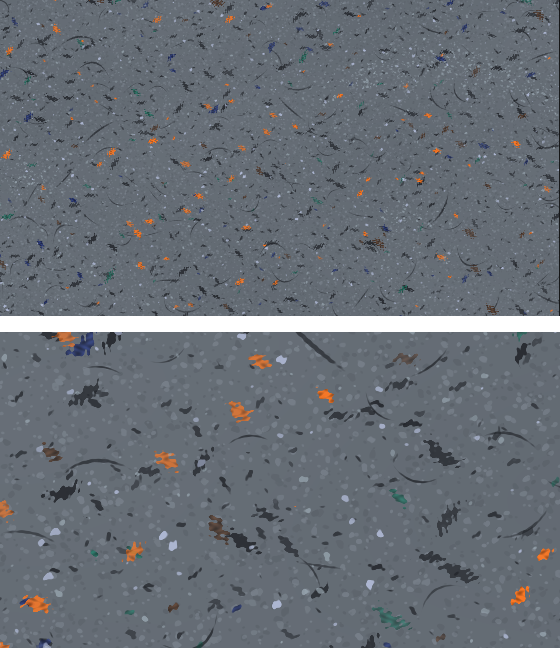
Top: the whole. Bottom: its middle third, enlarged.
Reproduce this texture procedurally as a WebGL 1 fragment shader.

```glsl
precision highp float;
uniform vec2 u_resolution;

float hash(vec2 p) {
  vec3 q = fract(p.xyx * 0.1031);
  q += dot(q, q.yzx + 33.33);
  return fract((q.x + q.y) * q.z);
}

vec2 hash2(vec2 p) {
  return vec2(hash(p), hash(p + 71.7));
}

float patchAt(vec2 p, vec2 center, vec2 radius) {
  vec2 d = (p - center) / radius;
  return exp(-dot(d, d));
}

// Coverage of scattered, tilted, bent flakes: at most one per grid cell
float flakes(vec2 p, float cells, float density, vec2 radius, float bend, float ragged, float seed) {
  float pixel = 1.0 / u_resolution.y;
  float cover = 0.0;
  for (int j = -1; j <= 1; j++) {
    for (int i = -1; i <= 1; i++) {
      vec2 id = floor(p * cells) + vec2(float(i), float(j)) + seed;
      if (hash(id + 5.3) > density) continue;
      vec2 shape = hash2(id + 19.1);
      vec2 d = p - (id - seed + hash2(id + 43.7)) / cells;
      float angle = (shape.x - 0.5) * 2.2;
      float c = cos(angle), s = sin(angle);
      d = vec2(c * d.x + s * d.y, c * d.y - s * d.x);
      d.y += bend * (hash(id + 61.9) - 0.5) * d.x * d.x;
      vec2 r = radius * (0.5 + 1.3 * shape.y * shape.y);
      float rough = sin(d.x * 410.0 + shape.x * 40.0) * sin(d.y * 520.0 + shape.y * 30.0)
                  + 0.6 * sin(d.x * 730.0 - d.y * 640.0 + shape.x * 90.0);
      float dist = (length(d / r) - 1.0 + ragged * rough) * r.y;
      float opacity = 0.6 + 0.4 * hash(id + 83.3);
      cover = max(cover, opacity * (1.0 - smoothstep(-0.6 * pixel, 0.6 * pixel, dist)));
    }
  }
  return cover;
}

void main() {
  vec2 p = gl_FragCoord.xy / u_resolution.y;
  float aspect = u_resolution.x / u_resolution.y;

  // Where pale dust and dark debris gather
  float arc = p.y - 0.80 + 0.9 * (p.x - 1.4) * (p.x - 1.4);
  float dust = exp(-arc * arc / 0.0022) * smoothstep(1.0, 1.15, p.x);
  dust += patchAt(p, vec2(0.08, 0.43), vec2(0.10, 0.06));
  dust += 0.5 * patchAt(p, vec2(1.27, 0.30), vec2(0.07));
  dust = min(dust, 1.0);
  float debris = patchAt(p, vec2(0.82, 0.51), vec2(0.16, 0.05))
               + patchAt(p, vec2(0.03, 0.84), vec2(0.06, 0.04));

  // Slate ground with fine grain
  vec3 color = vec3(0.395, 0.425, 0.458);
  color += 0.008 * sin(p.x * 5.0 + 2.0 * sin(p.y * 4.0)) * sin(p.y * 7.0 + p.x);
  color = mix(color, vec3(0.33, 0.355, 0.385), 0.5 * flakes(p, 120.0, 0.35, vec2(0.0028, 0.0020), 0.0, 0.2, 11.0));
  color = mix(color, vec3(0.53, 0.565, 0.61), 0.5 * flakes(p, 115.0, 0.40, vec2(0.0025, 0.0020), 0.0, 0.2, 23.0));

  // Dark hairs, flecks and crumbs
  vec3 soot = vec3(0.12, 0.13, 0.15);
  float hairs = flakes(p, 12.0, 0.45, vec2(0.024, 0.0016), 38.0, 0.15, 37.0);
  float flecks = flakes(p, 22.0, 0.42 + 0.5 * debris, vec2(0.0105, 0.0036), 30.0, 0.45, 53.0);
  float crumbs = flakes(p, 45.0, 0.22 + 0.3 * debris, vec2(0.0045, 0.0020), 0.0, 0.35, 67.0);
  color = mix(color, soot, 0.75 * hairs);
  color = mix(color, soot, 0.85 * flecks);
  color = mix(color, soot, 0.75 * crumbs);

  // Coloured chips, mottled inside
  float mottle = 0.8 + 0.3 * sin(p.x * 430.0 + 2.0 * sin(p.y * 310.0)) * sin(p.y * 510.0);
  float brown = flakes(p, 14.0, 0.16, vec2(0.010, 0.0050), 20.0, 0.55, 79.0);
  float teal = flakes(p, 13.0, 0.18, vec2(0.011, 0.0040), 30.0, 0.55, 97.0);
  float blue = flakes(p, 14.0, 0.22 + 0.2 * debris, vec2(0.0095, 0.0042), 40.0, 0.35, 113.0);
  float orange = flakes(p, 14.0, 0.20 + 0.2 * debris, vec2(0.0085, 0.0046), 25.0, 0.40, 131.0);
  color = mix(color, vec3(0.36, 0.24, 0.17) * mottle, 0.85 * brown);
  color = mix(color, vec3(0.13, 0.46, 0.39) * mottle, 0.85 * teal);
  color = mix(color, vec3(0.17, 0.23, 0.48) * mottle, 0.95 * blue);
  color = mix(color, vec3(1.0, 0.47, 0.13) * min(mottle + 0.15, 1.0), orange);

  // Pale dust and bright specks
  float powder = flakes(p, 100.0, 0.03 + 0.5 * dust, vec2(0.0027, 0.0020), 0.0, 0.25, 149.0);
  float specks = flakes(p, 36.0, 0.16 + 0.2 * dust, vec2(0.0030, 0.0023), 0.0, 0.25, 167.0);
  color = mix(color, vec3(0.65, 0.71, 0.75), 0.65 * powder);
  color = mix(color, vec3(0.73, 0.77, 0.89), 0.85 * specks);

  // Thin dark right border
  color = mix(vec3(0.05), color, smoothstep(0.001, 0.004, aspect - p.x));
  gl_FragColor = vec4(color, 1.0);
}
```
